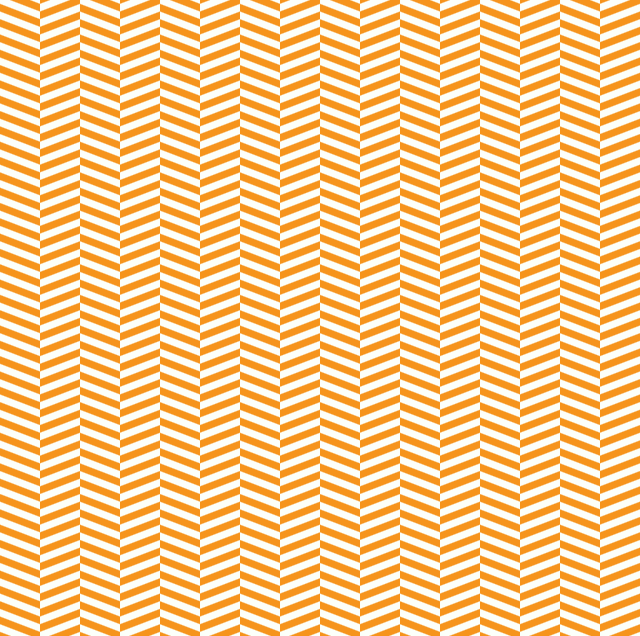
This pattern is drawn by a Shadertoy shader. Its source:

```glsl
#define COLUMNS 16.0    // slanted bands across the canvas
#define ROWS 41.52      // stripe periods down the canvas
#define RISE 1.0        // stripe periods climbed within one column
#define DUTY 0.5        // orange share of a stripe period
#define SOFTNESS 1.4    // edge blur in pixels
#define PAPER vec3(0.99, 1.0, 0.98)
#define ORANGE vec3(0.965, 0.58, 0.11)

// Triangle wave from 0 to 1 and back, one leg per column
float zigzag(float x) {
    return 1.0 - abs(mod(x, 2.0) - 1.0);
}

// Signed distance to a stripe edge in periods, positive inside
float stripe(float phase) {
    return 0.5 * DUTY - abs(fract(phase) - 0.5);
}

void mainImage(out vec4 fragColor, in vec2 fragCoord) {
    vec2 uv = fragCoord / iResolution.xy;
    float column = uv.x * COLUMNS;
    float row = (1.0 - uv.y) * ROWS;
    vec2 pixel = vec2(COLUMNS, ROWS) / iResolution.xy;

    // Slanted stripes, as a tone from -1 (paper) to 1 (orange)
    float phase = row - RISE * zigzag(column);
    float tone = clamp(2.0 * stripe(phase) / (SOFTNESS * pixel.y), -1.0, 1.0);

    // Swap the two colours in every other column, softly at the seams
    float seam = 0.5 - abs(fract(column) - 0.5);
    float parity = 1.0 - 2.0 * mod(floor(column), 2.0);
    tone *= parity * clamp(2.0 * seam / pixel.x, 0.0, 1.0);

    fragColor = vec4(mix(PAPER, ORANGE, 0.5 + 0.5 * tone), 1.0);
}
```
